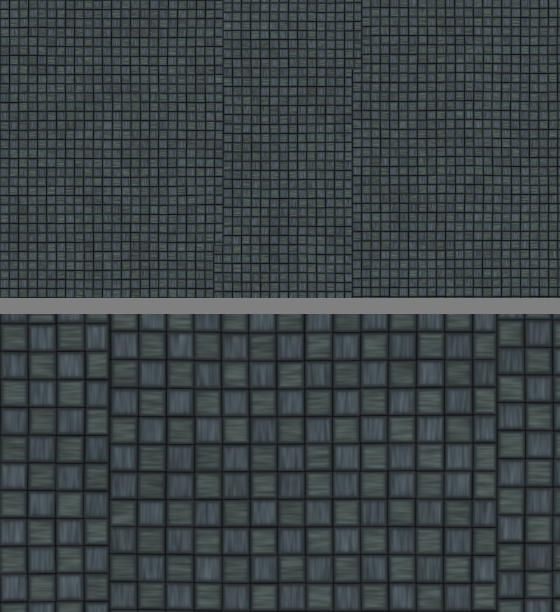
Top: the whole. Bottom: its middle third, enlarged.
Reproduce this texture procedurally as a WebGL 1 fragment shader.

```glsl
precision highp float;
// Dark slate plain weave, 60 strands across and 32 down. A checkerboard picks
// the strand on top; edge distance shades it and stretched gradient noise adds
// fibres. Two stepped seams split the cloth into slightly slipped panels.
uniform vec2 u_resolution;

const vec2 STRANDS = vec2(60.0, 32.0);
const vec3 GAP = vec3(0.065, 0.075, 0.085);
const vec3 EDGE = vec3(0.17, 0.19, 0.20);
const vec3 WEFT = vec3(0.267, 0.305, 0.302);
const vec3 WARP = vec3(0.262, 0.300, 0.320);

float hash(vec2 p) {
  vec3 q = fract(vec3(p.xyx) * 0.1031);
  q += dot(q, q.yzx + 33.33);
  return fract((q.x + q.y) * q.z);
}

vec2 gradient(vec2 cell) {
  float angle = 6.2832 * hash(cell);
  return vec2(cos(angle), sin(angle));
}

float gradientNoise(vec2 p) {
  vec2 i = floor(p);
  vec2 f = fract(p);
  vec2 w = f * f * f * (f * (f * 6.0 - 15.0) + 10.0);
  vec2 r = vec2(1.0, 0.0);
  float low = mix(dot(gradient(i), f),
                  dot(gradient(i + r.xy), f - r.xy), w.x);
  float high = mix(dot(gradient(i + r.yx), f - r.yx),
                   dot(gradient(i + r.xx), f - r.xx), w.x);
  return mix(low, high, w.y);
}

// Seam abscissa in strands, jumping one strand left below stepHeight.
float seamAt(float x, float stepHeight, float y) {
  return x - 1.0 + step(stepHeight, y);
}

// Inner distance to the border of a slightly rounded unit cell.
float cellInset(vec2 q, float radius) {
  vec2 d = abs(q) - 0.5 + radius;
  return radius - length(max(d, 0.0)) - min(max(d.x, d.y), 0.0);
}

// Fine filaments running along x, faded once they are thinner than a pixel.
float fibres(vec2 p, float pixel) {
  float coarse = gradientNoise(p * vec2(0.8, 5.0));
  float fine = gradientNoise(p * vec2(1.3, 10.0) + 37.0);
  return coarse + fine * (1.0 - smoothstep(0.08, 0.25, pixel));
}

vec3 weave(vec2 p, float seamDistance, float pixel) {
  vec2 id = floor(p);
  float isWarp = mod(id.x + id.y, 2.0);
  float tone = hash(id + 11.0);

  // Each crossing sits a little off centre.
  vec2 wobble = vec2(hash(id + 3.0), hash(id + 7.0)) - 0.5;
  vec2 q = fract(p) - 0.5 + 0.035 * wobble;

  // x runs along the visible strand and y across it.
  vec2 strand = mix(q, q.yx, isWarp);
  vec2 fibrePoint = mix(p, p.yx + 91.0, isWarp);
  float inset = min(cellInset(q, 0.07), seamDistance);

  // Strand body, rounded across and sinking at both ends.
  vec3 color = mix(WEFT, WARP, isWarp);
  color *= 0.95 + 0.12 * tone;
  color *= 1.0 + 0.24 * fibres(fibrePoint, pixel);
  color *= 1.0 - 0.16 * smoothstep(0.22, 0.5, abs(strand.x));
  color *= 1.03 - 0.25 * strand.y * strand.y;

  // Soft shoulder, then the dark gap between strands.
  color = mix(EDGE, color, smoothstep(0.02, 0.17, inset));
  float halfWidth = max(0.035, 0.4 * pixel);
  return mix(GAP, color, smoothstep(-0.03, halfWidth + 0.025, inset));
}

void main() {
  vec2 p = gl_FragCoord.xy / u_resolution * STRANDS;
  float pixel = STRANDS.x / u_resolution.x;

  // Panels left, middle and right of the stepped seams.
  float leftSeam = seamAt(23.9, 5.7, p.y);
  float rightSeam = seamAt(38.75, 24.5, p.y);
  float pastLeft = step(leftSeam, p.x);
  float pastRight = step(rightSeam, p.x);
  float seamDistance = min(abs(p.x - leftSeam), abs(p.x - rightSeam));
  vec2 slip = pastLeft * vec2(0.10, 0.30) + pastRight * vec2(0.15, -0.45);
  vec2 clothPoint = p + slip;

  // One strand skips a crossing through the middle panel.
  float middle = pastLeft * (1.0 - pastRight);
  clothPoint.x += middle * step(16.0, clothPoint.y);

  // Slow bending of the rows and columns.
  vec2 bend = vec2(gradientNoise(p * 0.13), gradientNoise(p * 0.13 + 50.0));
  clothPoint += 0.12 * bend;

  vec3 color = weave(clothPoint, seamDistance, pixel);
  color *= 1.0 + 0.07 * gradientNoise(p * 0.22 + 19.0);
  gl_FragColor = vec4(color, 1.0);
}
```
